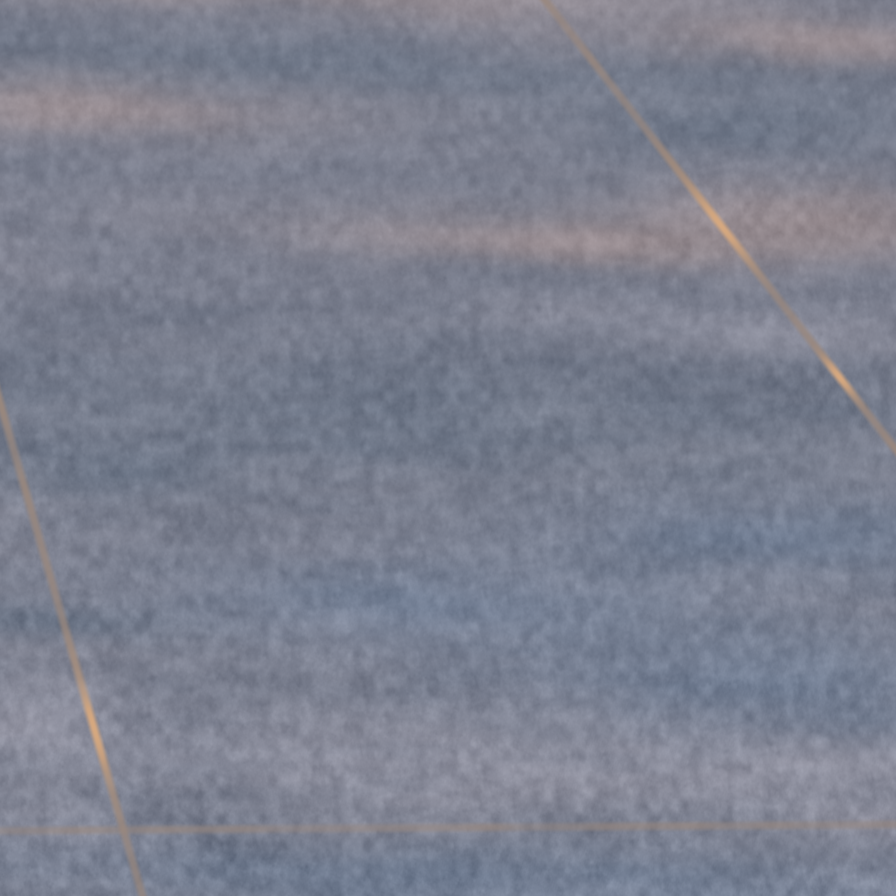
Give the GLSL for this texture, as a Shadertoy shader.

```glsl
// Blue-grey stone paving in perspective, with tan joints and streaks of warm light.

// Perspective of the paving grid
const vec2 VANISHING = vec2(-0.5625, 2.5);
const float LANE_START = 0.2886;
const float LANE_STEP = 0.4919;
const float ROW_START = 0.4120;
const float ROW_STEP = 0.30;
const float ROW_TILT = 0.007;

// Joints
const float JOINT_HALF_WIDTH = 0.0042;
const float JOINT_SOFTNESS = 0.0035;
const vec3 JOINT_COLOR = vec3(0.60, 0.53, 0.49);
const vec3 GLINT_COLOR = vec3(0.84, 0.66, 0.50);

// Stone
const vec3 STONE = vec3(0.468, 0.485, 0.545);
const vec3 WARM = vec3(0.635, 0.565, 0.565);
const vec3 SHADE = vec3(0.395, 0.440, 0.510);
const vec3 BLUE = vec3(0.420, 0.490, 0.590);
const vec3 PALE = vec3(0.610, 0.610, 0.665);
const float GRAIN_AMOUNT = 0.20;
const float STREAK_AMOUNT = 0.10;

// Soft light patches: centre xy, radius xy
const vec4 WARM_PATCHES[5] = vec4[5](
    vec4(0.30, 1.01, 0.45, 0.030), vec4(0.70, 0.74, 0.36, 0.028),
    vec4(0.08, 0.87, 0.25, 0.035), vec4(0.95, 0.97, 0.25, 0.025),
    vec4(0.92, 0.77, 0.20, 0.040));
const vec4 SHADE_PATCHES[5] = vec4[5](
    vec4(0.35, 0.925, 0.50, 0.030), vec4(0.85, 0.88, 0.27, 0.045),
    vec4(0.45, 0.53, 0.60, 0.080), vec4(0.06, 0.29, 0.16, 0.020),
    vec4(0.14, 0.46, 0.12, 0.030));
const vec4 BLUE_PATCHES[4] = vec4[4](
    vec4(0.85, 0.41, 0.25, 0.045), vec4(0.85, 0.25, 0.28, 0.060),
    vec4(0.60, 0.01, 0.60, 0.050), vec4(0.50, 0.33, 0.30, 0.050));
const vec4 PALE_PATCHES[5] = vec4[5](
    vec4(0.80, 0.64, 0.18, 0.025), vec4(0.03, 0.19, 0.08, 0.050),
    vec4(0.06, 0.04, 0.10, 0.050), vec4(0.35, 0.15, 0.50, 0.050),
    vec4(1.00, 0.14, 0.30, 0.060));
const vec4 GLINTS[3] = vec4[3](
    vec4(0.11, 0.19, 0.06, 0.060), vec4(0.81, 0.75, 0.08, 0.045),
    vec4(0.94, 0.58, 0.04, 0.022));

float hash(vec2 p) {
    return fract(sin(dot(p, vec2(127.1, 311.7))) * 43758.5453);
}

float noise(vec2 p) {
    vec2 cell = floor(p), f = fract(p);
    f = f * f * (3.0 - 2.0 * f);
    return mix(mix(hash(cell), hash(cell + vec2(1, 0)), f.x),
               mix(hash(cell + vec2(0, 1)), hash(cell + vec2(1, 1)), f.x), f.y);
}

float fbm(vec2 p) {
    float sum = 0.0, amplitude = 0.5;
    for (int i = 0; i < 4; i++) {
        sum += amplitude * noise(p);
        p = mat2(1.6, 1.2, -1.2, 1.6) * p + 7.3;
        amplitude *= 0.55;
    }
    return sum;
}

float glow(vec2 p, vec4 area) {
    vec2 q = (p - area.xy) / area.zw;
    return exp(-dot(q, q));
}

float jointMask(float dist) {
    return 1.0 - smoothstep(JOINT_HALF_WIDTH - JOINT_SOFTNESS,
                            JOINT_HALF_WIDTH + JOINT_SOFTNESS, dist);
}

vec3 stone(vec2 p) {
    // Bend the patches so their edges look ragged
    vec2 q = p + vec2(0.10, 0.035) * (fbm(p * vec2(4.0, 11.0)) - 0.5);
    q.y += 0.03 * (p.x - 0.5);
    vec3 color = STONE;
    for (int i = 0; i < 5; i++) {
        color = mix(color, SHADE, 0.60 * glow(q, SHADE_PATCHES[i]));
        color = mix(color, PALE, 0.42 * glow(q, PALE_PATCHES[i]));
        color = mix(color, WARM, 0.62 * glow(q, WARM_PATCHES[i]));
        if (i < 4) color = mix(color, BLUE, 0.55 * glow(q, BLUE_PATCHES[i]));
    }
    // Long faint streaks and fine mottling
    float streak = fbm(p * vec2(5.0, 26.0) + 3.0) - 0.46;
    float grain = fbm(p * vec2(85.0, 70.0)) - 0.46;
    color += streak * STREAK_AMOUNT * vec3(1.15, 0.95, 0.85);
    return color + grain * GRAIN_AMOUNT * mix(0.9, 0.55, p.y);
}

void mainImage(out vec4 fragColor, in vec2 fragCoord) {
    vec2 p = fragCoord / iResolution.xy;

    // Distances to the nearest joint of each direction
    float horizonGap = VANISHING.y - p.y;
    float lane = (p.x - VANISHING.x) / horizonGap;
    float u = (lane - LANE_START) / LANE_STEP;
    float laneDist = abs(u - round(u)) * LANE_STEP * horizonGap / sqrt(1.0 + lane * lane);
    float rowGap = horizonGap + ROW_TILT * p.x;
    float v = (1.0 / rowGap - ROW_START) / ROW_STEP;
    float rowDist = abs(v - round(v)) * ROW_STEP * rowGap * rowGap;

    // Joints, worn along their length and lit in places
    float wear = 0.60 + 0.40 * noise(p * 22.0);
    float glint = 0.0;
    for (int i = 0; i < 3; i++) glint += glow(p, GLINTS[i]);
    vec3 color = stone(p);
    color = mix(color, JOINT_COLOR, 0.65 * wear * jointMask(rowDist));
    vec3 lit = mix(JOINT_COLOR, GLINT_COLOR, min(glint, 1.0));
    color = mix(color, lit, min(wear + 0.3 * glint, 1.0) * jointMask(laneDist));
    fragColor = vec4(color, 1.0);
}
```
